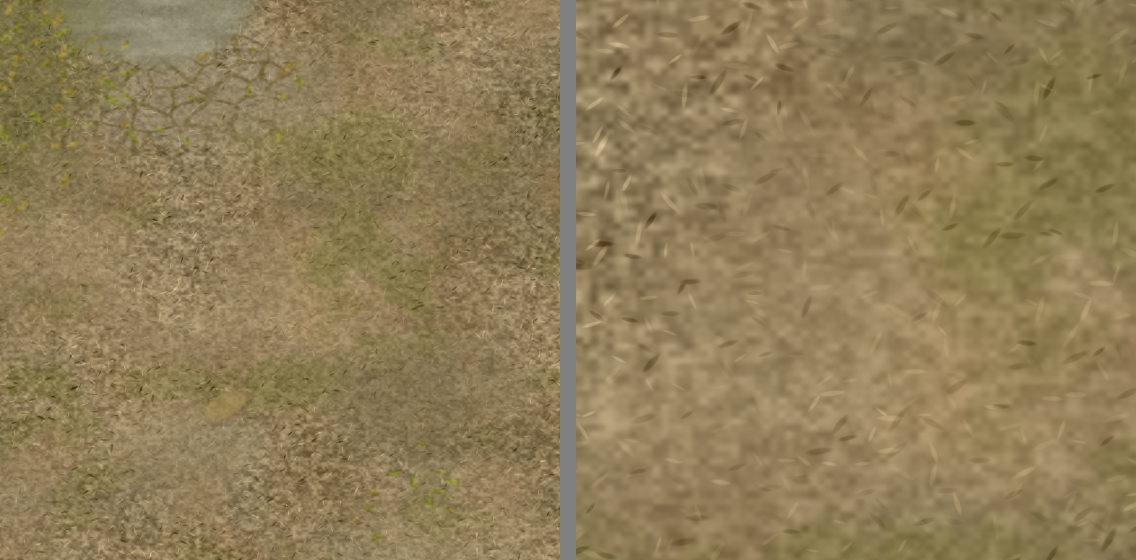
Left, the full canvas; right, a detail of the centre.
Write a Shadertoy shader that draws this texture.

```glsl
const vec3 SOIL = vec3(0.58, 0.50, 0.36);
const vec3 DRY = vec3(0.64, 0.555, 0.40);
const vec3 DAMP = vec3(0.52, 0.45, 0.31);
const vec3 MOSS = vec3(0.49, 0.455, 0.25);
const vec3 STONE = vec3(0.57, 0.52, 0.41);
const vec3 SLAB = vec3(0.57, 0.56, 0.46);
const vec3 CRACK = vec3(0.42, 0.37, 0.20);
const vec3 SHADE = vec3(0.39, 0.37, 0.22);
const vec3 LEAF = vec3(0.50, 0.52, 0.15);
const vec3 OCHRE = vec3(0.62, 0.52, 0.20);

vec2 hash2(vec2 p) {
    vec3 q = fract(p.xyx * vec3(0.1031, 0.1030, 0.0973));
    q += dot(q, q.yzx + 33.33);
    return fract((q.xx + q.yz) * q.zy);
}

float noise(vec2 p) {
    vec2 i = floor(p), f = fract(p);
    f = f * f * (3.0 - 2.0 * f);
    float low = mix(hash2(i).x, hash2(i + vec2(1, 0)).x, f.x);
    float high = mix(hash2(i + vec2(0, 1)).x, hash2(i + vec2(1, 1)).x, f.x);
    return mix(low, high, f.y);
}

float fbm(vec2 p) {
    float sum = 0.0, amp = 0.5;
    for (int k = 0; k < 5; k++) {
        sum += amp * noise(p);
        p = mat2(1.6, 1.2, -1.2, 1.6) * p + 7.3;
        amp *= 0.5;
    }
    return sum;
}

// Soft ragged ellipse
float patchMask(vec2 p, vec2 centre, vec2 radius, float softness) {
    return 1.0 - smoothstep(1.0 - softness, 1.0 + softness, length((p - centre) / radius));
}

// Distance between the two nearest cell centres: zero on a crack
float crackDistance(vec2 p) {
    vec2 cell = floor(p);
    float nearest = 9.0, second = 9.0;
    for (int y = -1; y <= 1; y++)
    for (int x = -1; x <= 1; x++) {
        vec2 id = cell + vec2(x, y);
        float d = length(id + hash2(id) - p);
        second = min(second, max(nearest, d));
        nearest = min(nearest, d);
    }
    return second - nearest;
}

// Scattered slivers: x is coverage, y is a random value of the topmost one
vec2 slivers(vec2 p, vec2 size, float density, float spread, float seed) {
    vec2 cell = floor(p), result = vec2(0);
    for (int y = -1; y <= 1; y++)
    for (int x = -1; x <= 1; x++) {
        vec2 id = cell + vec2(x, y);
        vec2 place = hash2(id + seed), kind = hash2(id + seed + 51.7);
        float angle = (place.x + kind.y - 1.0) * spread;
        float c = cos(angle), s = sin(angle);
        vec2 q = mat2(c, -s, s, c) * (p - id - place);
        float shape = 1.0 - smoothstep(0.5, 1.2, length(q / (size * (0.6 + 0.6 * place.y))));
        shape *= step(kind.x, density);
        if (shape > result.x) result = vec2(shape, kind.y);
    }
    return result;
}

void mainImage(out vec4 fragColor, in vec2 fragCoord) {
    vec2 uv = fragCoord / iResolution.xy;
    vec2 warp = vec2(fbm(uv * 14.0), fbm(uv * 14.0 + 40.0)) - 0.48;
    vec2 ragged = uv + 0.13 * warp;

    // Broad soil tones, drawn out sideways
    float tone = fbm(uv * vec2(5.0, 9.0) + 3.0);
    vec3 color = mix(DAMP, SOIL, smoothstep(0.25, 0.48, tone));
    color = mix(color, DRY, 0.6 * smoothstep(0.48, 0.72, tone));
    color += vec3(0.015, -0.003, -0.012) * (fbm(uv * 9.0 + 21.0) - 0.48) * 3.0;

    // Mossy patches
    float moss = patchMask(ragged, vec2(0.60, 0.73), vec2(0.14, 0.07), 0.6);
    moss = max(moss, patchMask(ragged, vec2(0.62, 0.56), vec2(0.10, 0.06), 0.5));
    moss = max(moss, patchMask(ragged, vec2(0.72, 0.50), vec2(0.07, 0.04), 0.5));
    moss = max(moss, patchMask(ragged, vec2(0.51, 0.30), vec2(0.09, 0.035), 0.5));
    moss = max(moss, patchMask(ragged, vec2(0.08, 0.31), vec2(0.08, 0.035), 0.5));
    moss = max(moss, 0.6 * smoothstep(0.57, 0.70, fbm(uv * vec2(8.0, 13.0) + 60.0)));
    color = mix(color, MOSS, 0.65 * moss);

    // Cracked stones and the smooth slab
    float stones = patchMask(ragged, vec2(0.32, 0.85), vec2(0.20, 0.11), 0.45);
    float crack = 1.0 - smoothstep(0.03, 0.22, crackDistance((uv + 0.025 * warp) * vec2(19.0, 27.0)));
    color = mix(color, mix(STONE, CRACK, 0.75 * crack), 0.8 * stones);
    float slab = patchMask(uv + 0.05 * warp, vec2(0.27, 1.01), vec2(0.19, 0.125), 0.13);
    float streak = fbm(uv * vec2(10.0, 45.0) + 5.0) - 0.48;
    color = mix(color, SLAB + 0.22 * streak, 0.9 * slab);

    // Shaded leafy corner
    float foliage = patchMask(ragged, vec2(0.0, 0.87), vec2(0.16, 0.24), 0.5);
    color = mix(color, mix(SHADE, MOSS, fbm(uv * 28.0)), 0.75 * foliage);

    // Fine grain
    float calm = 1.0 - 0.7 * slab;
    float rough = calm * mix(0.65, 1.3, smoothstep(0.3, 0.65, fbm(uv * 6.0 + 80.0)));
    float grain = 0.15 * (noise(uv * vec2(105.0, 145.0)) - 0.5);
    grain += 0.13 * (noise(uv * vec2(215.0, 250.0) + 9.0) - 0.5);
    color += rough * grain * vec3(1.0, 0.97, 0.88);

    // Straw bits, pale and dark
    vec2 pale = slivers(uv * 62.0, vec2(0.45, 0.10), 0.45, 2.6, 11.0);
    vec2 dark = slivers(uv * 55.0, vec2(0.40, 0.11), 0.38, 1.5, 83.0);
    color += rough * 0.085 * pale.x * (0.4 + pale.y) * vec3(1.0, 0.93, 0.75);
    color -= rough * 0.095 * dark.x * (0.4 + dark.y) * (1.0 + 0.5 * moss);

    // Small leaves, thick in the corner and sparse at lower right
    float litter = 0.65 * foliage + 0.25 * stones * (1.0 - slab);
    litter += 0.22 * patchMask(uv, vec2(0.74, 0.11), vec2(0.12, 0.10), 0.3);
    vec2 leaf = slivers(uv * 34.0, vec2(0.55, 0.24), litter, 1.8, 137.0);
    vec3 leafColor = mix(LEAF, OCHRE, smoothstep(0.45, 0.9, leaf.y));
    color = mix(color, leafColor + grain, 0.6 * leaf.x);

    // One dry curled leaf with its shadow
    vec2 curl = mat2(0.87, -0.5, 0.5, 0.87) * (uv - vec2(0.40, 0.275));
    float shadow = patchMask(curl, vec2(0.006, -0.006), vec2(0.043, 0.022), 0.3);
    float dryLeaf = patchMask(curl + 0.015 * warp, vec2(0), vec2(0.040, 0.020), 0.12);
    color = mix(color, DAMP - 0.08, 0.5 * shadow);
    color = mix(color, vec3(0.62, 0.53, 0.33) + 0.4 * grain, 0.85 * dryLeaf);

    fragColor = vec4(clamp(color, 0.0, 1.0), 1.0);
}
```
